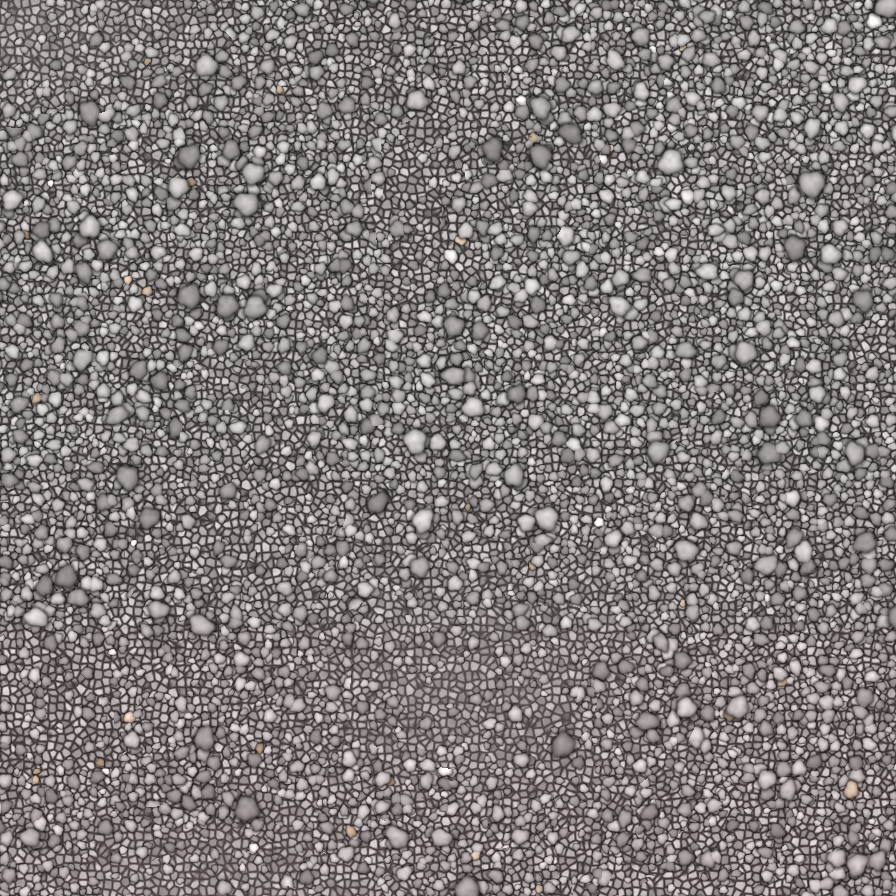
A three.js fragment shader for this texture:

```glsl
varying vec2 vUv;

#define GRIT_SCALE 112.0
#define SMALL_SCALE 82.0
#define MEDIUM_SCALE 58.0
#define LARGE_SCALE 37.0
#define CREVICE 0.23
#define TONE_LOW 0.55
#define TONE_HIGH 0.84
#define SHADOW 0.58
#define EDGE_SOFTNESS 0.16
#define PALE_SHARE 0.008
#define GREY_CAST vec3(0.013, -0.006, -0.006)
#define TAN_CAST vec3(0.07, 0.01, -0.07)

vec4 hash4(vec2 p) {
  vec4 q = fract(p.xyxy * vec4(0.1031, 0.1030, 0.0973, 0.1099));
  q += dot(q, q.wzxy + 33.33);
  return fract((q.xxyz + q.yzzw) * q.zywx);
}

float noise(vec2 p) {
  vec2 i = floor(p), f = fract(p);
  f = f * f * (3.0 - 2.0 * f);
  float low = mix(hash4(i).x, hash4(i + vec2(1.0, 0.0)).x, f.x);
  float high = mix(hash4(i + vec2(0.0, 1.0)).x, hash4(i + 1.0).x, f.x);
  return mix(low, high, f.y);
}

// Soft round patch, 1 at its centre
float patchMask(vec2 p, vec2 center, vec2 size) {
  vec2 d = (p - center) / size;
  return exp(-dot(d, d));
}

// Packed fine grit: cells parted by dark crevices
float gritBed(vec2 p) {
  p *= GRIT_SCALE;
  vec2 cell = floor(p);
  float nearest = 8.0, second = 8.0, tone = 0.0;
  for (int y = -1; y <= 1; y++) {
    for (int x = -1; x <= 1; x++) {
      vec2 id = cell + vec2(float(x), float(y));
      vec4 h = hash4(id + 7.0);
      float d = length(p - id - 0.1 - 0.8 * h.xy);
      if (d < nearest) {
        second = nearest;
        nearest = d;
        tone = h.z;
      } else {
        second = min(second, d);
      }
    }
  }
  float body = smoothstep(0.0, 0.5, second - nearest);
  return mix(CREVICE, mix(TONE_LOW, TONE_HIGH, tone), body);
}

// Scattered domed stones with contact shadows over the ground colour
vec3 addStones(vec3 ground, vec2 p, float scale, float share, float seed) {
  p *= scale;
  vec2 cell = floor(p);
  vec2 slope = vec2(0.0);
  vec4 look = vec4(0.0);
  float nearest = 8.0, shade = 0.0;
  for (int y = -1; y <= 1; y++) {
    for (int x = -1; x <= 1; x++) {
      vec2 id = cell + vec2(float(x), float(y));
      vec4 place = hash4(id + seed);
      vec4 shape = hash4(id + seed + 91.0);
      if (place.w > share) continue;
      vec2 offset = p - id - 0.5 - 0.7 * (place.xy - 0.5);
      float turn = 6.2832 * shape.x;
      vec2 axis = vec2(cos(turn), sin(turn));
      vec2 q = vec2(dot(offset, axis), dot(offset, vec2(-axis.y, axis.x)));
      q.y *= 1.0 + 0.45 * shape.y;
      float angle = atan(q.y, q.x + 0.0001);
      float radius = mix(0.32, 0.54, place.z);
      radius *= 1.0 + 0.08 * cos(3.0 * angle + 9.0 * shape.z) + 0.05 * cos(5.0 * angle);
      float d = length(q) / radius;
      shade = max(shade, 1.0 - smoothstep(0.85, 1.5, d));
      if (d < nearest) {
        nearest = d;
        slope = offset / radius;
        look = hash4(id + seed + 173.0);
      }
    }
  }
  float pale = step(1.0 - PALE_SHARE, look.y);
  float tan_ = step(1.0 - PALE_SHARE, look.z);
  float tone = mix(TONE_LOW, TONE_HIGH, look.x) + 0.2 * pale;
  float dome = 1.04 - 0.42 * pow(min(nearest, 1.2), 3.0);
  float light = dome + 0.11 * dot(slope, vec2(-0.45, 0.8));
  vec3 stone = tone * light + GREY_CAST + TAN_CAST * tan_;
  float cover = 1.0 - smoothstep(1.0 - EDGE_SOFTNESS, 1.0 + EDGE_SOFTNESS, nearest);
  return mix(ground * (1.0 - SHADOW * shade), stone, cover);
}

void main() {
  vec2 p = vUv;

  // Sorting of the gravel: drifts of fine grit among coarse stones
  float drift = 0.65 * noise(p * 4.0 + 3.0) + 0.35 * noise(p * 11.0);
  float fine = patchMask(p, vec2(0.53, 0.23), vec2(0.20, 0.13));
  fine = max(fine, patchMask(p, vec2(0.04, 0.97), vec2(0.15, 0.10)));
  fine = max(fine, 0.7 * patchMask(p, vec2(0.25, 0.02), vec2(0.25, 0.09)));
  float coarse = smoothstep(0.1, 0.65, drift + 0.2 * p.y) * (1.0 - 0.9 * fine);

  // Layers from fine to coarse
  vec3 color = gritBed(p) + GREY_CAST;
  color = mix(color, vec3(0.53) + GREY_CAST, 0.25 * fine);
  color = addStones(color, p, SMALL_SCALE, 0.2 + 0.5 * coarse, 31.0);
  color = addStones(color, p, MEDIUM_SCALE, 0.5 * coarse, 57.0);
  color = addStones(color, p, LARGE_SCALE, 0.16 * coarse * coarse, 83.0);

  // Surface mottling and a faint warm cast in the lower drift
  color *= 0.93 + 0.14 * noise(p * 190.0);
  color += vec3(0.012, -0.006, 0.0) * (1.0 - smoothstep(0.1, 0.5, p.y));
  gl_FragColor = vec4(clamp(color, 0.0, 1.0), 1.0);
}
```
